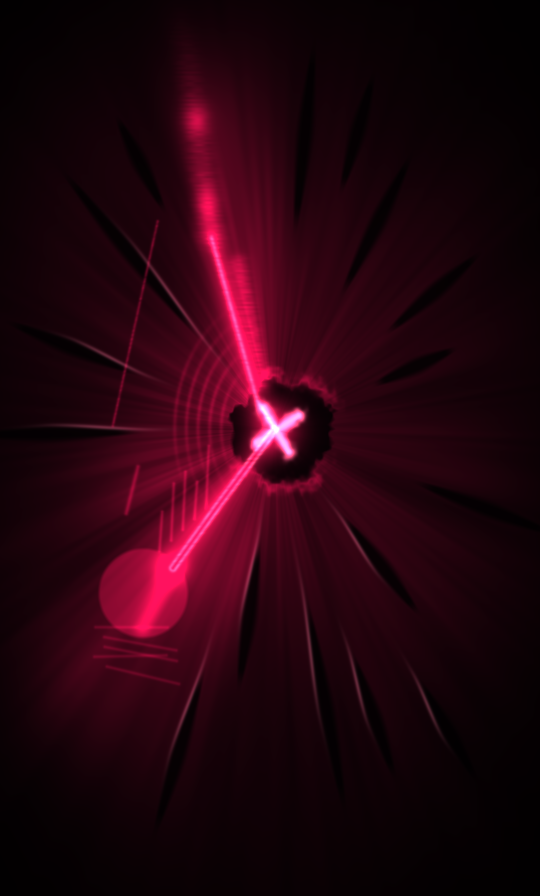
A Shadertoy shader for this background:

```glsl
// A crimson burst: radial streaks and dark shards fly out of a ragged black core,
// crossed by a bent glowing beam with a white-hot cross at its centre.
// Light is summed as one intensity, tinted crimson, and pale highlights go on top.

const float PI = 3.14159;
const float TAU = 6.28318;
const vec2 CENTRE = vec2(0.307, 0.521);
const vec3 CRIMSON = vec3(1.0, 0.065, 0.34);
const vec3 PALE = vec3(1.0, 0.62, 0.72);

// Shards: angle, inner radius, outer radius
const vec3 SHARDS[16] = vec3[16](
    vec3(2.26, .11, .37), vec3(2.04, .26, .39), vec3(1.47, .20, .43), vec3(1.30, .26, .41),
    vec3(1.11, .15, .34), vec3(.71, .15, .30), vec3(.42, .11, .22), vec3(2.76, .15, .32),
    vec3(3.16, .13, .34), vec3(-.36, .15, .33), vec3(-.91, .11, .26), vec3(-1.39, .17, .43),
    vec3(-1.71, .11, .29), vec3(-1.86, .26, .47), vec3(-1.05, .31, .45), vec3(-1.24, .25, .41));

float hash(vec2 p) {
    return fract(sin(dot(p, vec2(127.1, 311.7))) * 43758.5);
}

// Value noise that repeats along x
float noise(vec2 p, float period) {
    vec2 i = floor(p), f = fract(p);
    f = f * f * (3.0 - 2.0 * f);
    float x0 = mod(i.x, period), x1 = mod(i.x + 1.0, period);
    return mix(mix(hash(vec2(x0, i.y)), hash(vec2(x1, i.y)), f.x),
               mix(hash(vec2(x0, i.y + 1.0)), hash(vec2(x1, i.y + 1.0)), f.x), f.y);
}

float gauss(float x, float width) {
    return exp(-x * x / (width * width));
}

float glow(vec2 p, vec2 centre, vec2 size) {
    vec2 d = (p - centre) / size;
    return exp(-dot(d, d));
}

float segment(vec2 p, vec2 a, vec2 b) {
    vec2 d = b - a;
    return length(p - a - d * clamp(dot(p - a, d) / dot(d, d), 0.0, 1.0));
}

float stroke(vec2 p, vec2 a, vec2 b, float width) {
    return gauss(segment(p, a, b), width);
}

// Returns darkness in x and the pale edge in y
vec2 shard(float angle, float r, vec3 s) {
    float off = (mod(angle - s.x + PI, TAU) - PI) * r;
    float t = (r - s.y) / (s.z - s.y);
    float taper = smoothstep(0.0, 0.6, t) * (1.0 - smoothstep(0.55, 1.1, t));
    float width = 0.003 + 0.010 * taper;
    float dark = smoothstep(width, width * 0.25, abs(off)) * smoothstep(0.0, 0.35, taper);
    float lit = step(s.x, -0.9) + step(2.2, s.x);
    float edge = lit * gauss(off + width * 0.7, 0.0022) * gauss(t - 0.3, 0.27);
    return vec2(dark, edge);
}

void mainImage(out vec4 fragColor, in vec2 fragCoord) {
    vec2 p = fragCoord / iResolution.y;
    vec2 d = p - CENTRE;
    float r = length(d), angle = atan(d.y, d.x), turn = angle / TAU + 0.5;

    // Radial streaks over soft red haze
    float streak = 0.5 * noise(vec2(turn * 30.0, r * 5.0), 30.0)
                 + 0.3 * noise(vec2(turn * 90.0, r * 6.0 + 7.0), 90.0)
                 + 0.2 * noise(vec2(turn * 240.0, r * 8.0 + 3.0), 240.0);
    float light = 0.19 * glow(p, CENTRE - vec2(0.01, 0.02), vec2(0.29, 0.41))
                + 0.17 * glow(p, vec2(0.235, 0.50), vec2(0.10, 0.11))
                + 0.30 * glow(p, vec2(0.278, 0.69), vec2(0.045, 0.13))
                + 0.16 * glow(p, vec2(0.245, 0.84), vec2(0.05, 0.13))
                + 0.24 * glow(p, vec2(0.215, 0.39), vec2(0.085, 0.10))
                + 0.12 * glow(p, vec2(0.12, 0.25), vec2(0.08, 0.10));
    light *= 0.4 + 1.15 * streak;

    // Flying shards
    float edges = 0.0;
    for (int i = 0; i < 16; i++) {
        vec2 s = shard(angle, r, SHARDS[i]);
        light *= 1.0 - 0.85 * s.x;
        edges += s.y;
    }

    // Ragged core with a broken red rim
    vec2 coreOffset = p - vec2(0.315, 0.518);
    float coreTurn = atan(coreOffset.y, coreOffset.x) / TAU + 0.5;
    float ragged = noise(vec2(coreTurn * 18.0, 1.0), 18.0) * 0.6 + noise(p * 190.0, 999.0) * 0.4;
    float gap = length(coreOffset) - 0.046 - 0.020 * ragged;
    float core = smoothstep(0.004, -0.004, gap);
    light *= 1.0 - 0.9 * core;
    light += 0.45 * gauss(gap - 0.003, 0.008) * ragged * smoothstep(0.25, 0.9, abs(coreOffset.y) / 0.06);

    // Beam path and its halo
    vec2 top = vec2(0.200, 1.0), bend = vec2(0.236, 0.735), neck = vec2(0.287, 0.553);
    vec2 knee = vec2(0.245, 0.438), tip = vec2(0.193, 0.366), tail = vec2(0.159, 0.300);
    float upper = min(segment(p, bend, neck), segment(p, neck, CENTRE));
    float lower = min(segment(p, CENTRE, knee), segment(p, knee, tip));
    float beam = min(upper, lower);
    float grain = 0.55 + 0.45 * noise(p * vec2(90.0, 420.0), 999.0);
    light += 0.38 * gauss(beam, 0.016) + 0.60 * gauss(beam, 0.0045) * grain;
    light += 0.32 * stroke(p, top, bend, 0.014) * smoothstep(1.02, 0.8, p.y) * grain;
    light += 0.45 * stroke(p, bend + vec2(0.03, -0.03), neck + vec2(0.005, 0.02), 0.010) * grain;
    light += 0.40 * glow(p, vec2(0.219, 0.866), vec2(0.014, 0.018))
           + 0.45 * glow(p, vec2(0.232, 0.770), vec2(0.013, 0.022));

    // Translucent disc and hot knots at the lower end
    light += 0.27 * smoothstep(0.052, 0.047, length(p - vec2(0.160, 0.338)));
    light += 0.65 * glow(p, tip, vec2(0.016)) + 0.5 * stroke(p, tip, tail, 0.011);

    // Arcs, bristles and scratches
    for (int i = 0; i < 5; i++) {
        float k = float(i), jitter = hash(vec2(k, 4.0));
        float arc = gauss(length(d * vec2(1.0, 0.75)) - 0.060 - 0.013 * k, 0.0025);
        light += 0.20 * arc * smoothstep(0.02, 0.06, -d.x) * glow(d, vec2(-0.08, 0.03), vec2(0.06, 0.07));
        vec2 root = vec2(0.178 + 0.013 * k, 0.385 + 0.012 * k);
        light += 0.25 * stroke(p, root, root + vec2(0.003, 0.03 + 0.04 * jitter), 0.002);
        vec2 start = vec2(0.10 + 0.02 * jitter, 0.300 - 0.011 * k);
        light += 0.16 * stroke(p, start, start + vec2(0.08, 0.01 - 0.03 * jitter), 0.002);
    }
    light += 0.33 * stroke(p, vec2(0.176, 0.753), vec2(0.126, 0.525), 0.0018) * grain;
    light += 0.28 * stroke(p, vec2(0.154, 0.479), vec2(0.141, 0.427), 0.0025);

    // White-hot cross and pale threads
    float wobble = 0.0045 + 0.003 * noise(p * 160.0, 999.0);
    float cross = max(stroke(p, vec2(0.287, 0.506), vec2(0.333, 0.536), wobble),
                      stroke(p, vec2(0.294, 0.545), vec2(0.322, 0.496), wobble));
    light += 0.6 * gauss(r, 0.028) + cross;
    float threads = gauss(upper, 0.0025) + gauss(lower - 0.003, 0.002);
    vec3 colour = CRIMSON * min(light, 1.08) + vec3(0.006, 0.001, 0.004);
    colour += PALE * (0.5 * threads * grain + 1.1 * cross) + vec3(0.30, 0.15, 0.19) * edges;

    // Darkened corners
    vec2 side = (p - vec2(0.27, 0.5)) / vec2(0.36, 0.56);
    colour *= 1.0 - 0.75 * smoothstep(0.65, 1.35, length(side));
    fragColor = vec4(clamp(colour, 0.0, 1.0), 1.0);
}
```
